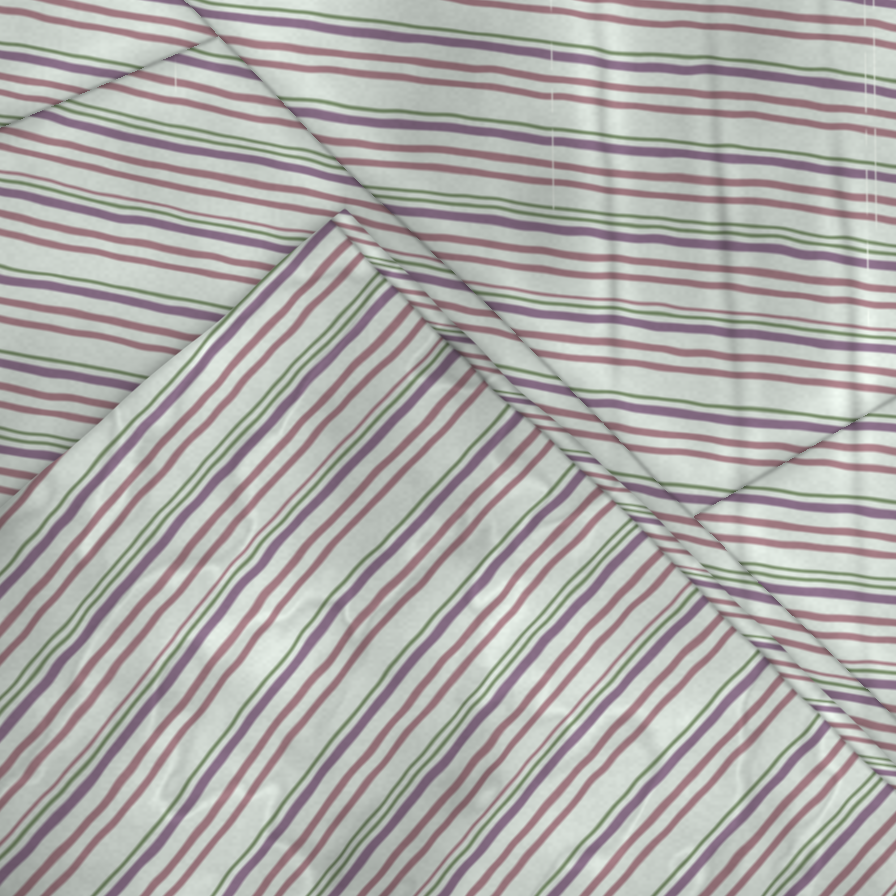
A Shadertoy shader for this texture:

```glsl
const vec3 CLOTH = vec3(0.86, 0.893, 0.865);
const vec3 ROSE = vec3(0.645, 0.49, 0.52);
const vec3 MAUVE = vec3(0.55, 0.445, 0.545);
const vec3 LEAF = vec3(0.47, 0.55, 0.41);
const vec3 THREAD = vec3(0.94, 0.96, 0.93);

float hash(vec2 p) {
    return fract(sin(dot(p, vec2(127.1, 311.7))) * 43758.5453);
}

float noise(vec2 p) {
    vec2 i = floor(p), f = fract(p);
    f = f * f * (3.0 - 2.0 * f);
    return mix(mix(hash(i), hash(i + vec2(1, 0)), f.x),
               mix(hash(i + vec2(0, 1)), hash(i + vec2(1, 1)), f.x), f.y);
}

float fbm(vec2 p) {
    float sum = 0.0, amp = 0.5;
    for (int i = 0; i < 4; i++) {
        sum += amp * noise(p);
        p = mat2(1.6, 1.2, -1.2, 1.6) * p;
        amp *= 0.5;
    }
    return sum;
}

float band(float x, float centre, float width, float aa) {
    return 1.0 - smoothstep(-aa, aa, abs(x - centre) - 0.5 * width);
}

float ridge(float d, float width) {
    return exp(-d * d / (width * width));
}

// One unit of t is one group: green, mauve and two rose stripes.
// Every four groups, one gains a second green and one a thin rose line.
vec3 stripes(float t, float aa) {
    float kind = mod(floor(t + 0.22), 4.0);
    float x = fract(t + 0.22) - 0.22;
    vec3 col = mix(CLOTH, LEAF, band(x, 0.0, 0.042, aa));
    col = mix(col, MAUVE, band(x, 0.14, 0.105, aa));
    col = mix(col, ROSE, band(x, 0.41, 0.088, aa));
    col = mix(col, ROSE, band(x, 0.62, 0.08, aa));
    if (kind < 1.5) {
        vec3 extra = kind < 0.5 ? LEAF : ROSE;
        col = mix(col, extra, band(x, -0.10, 0.038, aa));
    }
    return col;
}

// Broken pale threads running down the cloth
float pulledThread(vec2 p, float x0, float bottom) {
    float gap = smoothstep(0.35, 0.55, noise(vec2(x0 * 90.0, p.y * 45.0)));
    float line = band(p.x, x0 + 0.012 * (1.0 - p.y), 0.0022, 0.0015);
    return line * gap * smoothstep(bottom, bottom + 0.03, p.y);
}

// Quilted layer: four panels parted by sunken seams
vec3 quilt(vec2 p, float wobble, float aa) {
    float main = (p.x + p.y - 1.2) * 0.707 + 0.012 * (fbm(p * 5.0) - 0.5);
    float upper = (p.y - 0.857 - 0.42 * p.x) * 0.92;
    float lower = (p.y - 0.427 - 0.59 * (p.x - 0.78)) * 0.86;
    bool right = main > 0.0;
    float t = right ? (1.213 - p.y - 0.11 * p.x) / 0.096
                    : (0.892 - p.y - 0.20 * p.x) / 0.094;
    if (right && lower < 0.0) t += 0.07;
    if (!right && upper > 0.0) t -= 0.34;
    vec3 col = stripes(t + wobble, aa);

    float side = right ? lower : upper;
    float seam = min(abs(main), abs(side));
    float shade = 0.70 + 0.38 * fbm(p * vec2(6.0, 4.0) + 7.0);
    shade -= 0.17 * ridge(seam, 0.003) + 0.07 * ridge(seam, 0.016);
    shade += 0.05 * ridge(seam - 0.035, 0.018);

    // Upright puckers on the right panel
    float sway = p.x + 0.03 * fbm(p * 6.0) + 0.06 * p.y;
    float pucker = abs(fract(sway * 7.5) - 0.5) / 7.5;
    float dip = ridge(pucker, 0.007) - 0.7 * ridge(pucker - 0.018, 0.012);
    shade -= 0.13 * dip * smoothstep(0.5, 0.7, p.x) * noise(p * 9.0);
    float pulled = pulledThread(p, 0.615, 0.74) + pulledThread(p, 0.965, 0.62)
                 + pulledThread(p, 0.975, 0.70) + pulledThread(p, 0.195, 0.88);
    return mix(col, THREAD, min(pulled, 1.0) * 0.6) * shade;
}

// Turned-over corner with slanted stripes and a stitched hem
vec3 flap(vec2 p, float inset, float wobble, float aa) {
    vec2 fromBulge = p - vec2(0.17, 0.0);
    float across = dot(p, vec2(0.731, -0.682))
                 - 0.034 * exp(-14.0 * dot(fromBulge, fromBulge));
    float t = (across + 0.154) / 0.098 + wobble;
    float hem = 1.0 - smoothstep(0.0195, 0.0225, inset);
    float hemShift = 0.25 - 14.0 * (0.021 - inset);
    vec3 col = mix(stripes(t, aa), stripes(t + hemShift, aa * 1.5), hem);

    vec2 q = p + 0.12 * fbm(p * 4.0);
    float folds = fbm(vec2(dot(q, vec2(0.6, 0.8)) * 4.0, dot(q, vec2(0.8, -0.6)) * 9.0));
    float crease = ridge(folds - 0.46, 0.022) - ridge(folds - 0.51, 0.026);
    float shade = 0.70 + 0.40 * fbm(q * 6.0) + 0.06 * crease;
    shade -= 0.18 * ridge(inset - 0.021, 0.0035) + 0.10 * ridge(inset, 0.004);
    shade += 0.08 * ridge(inset - 0.011, 0.005);
    shade -= 0.08 * hem * noise(p * 70.0);
    return col * shade;
}

void mainImage(out vec4 fragColor, in vec2 fragCoord) {
    vec2 p = fragCoord / iResolution.xy;
    float pixel = 1.0 / iResolution.y;
    float aa = max(0.021, 0.8 * pixel / 0.096);
    float wobble = 0.13 * (fbm(p * 6.0) - 0.47) + 0.03 * (noise(p * 38.0) - 0.5);

    // Signed distance into the folded corner
    float ragged = 0.010 * (noise(p * 14.0) - 0.5);
    float inset = (1.15 - p.x - p.y) * 0.707 + ragged;
    float left = (0.434 + 0.86 * p.x - p.y) * 0.758 + ragged;
    float inside = min(inset, left);

    vec3 under = quilt(p, wobble, aa);
    under *= 1.0 - 0.24 * exp(-max(-inside, 0.0) / 0.010);
    vec3 over = flap(p, inset, wobble, aa) * (1.0 - 0.10 * ridge(left, 0.006));
    vec3 col = mix(under, over, smoothstep(-pixel, pixel, inside));

    // Woven grain
    col *= 0.98 + 0.04 * noise(p * vec2(210.0, 260.0));
    fragColor = vec4(col, 1.0);
}
```
